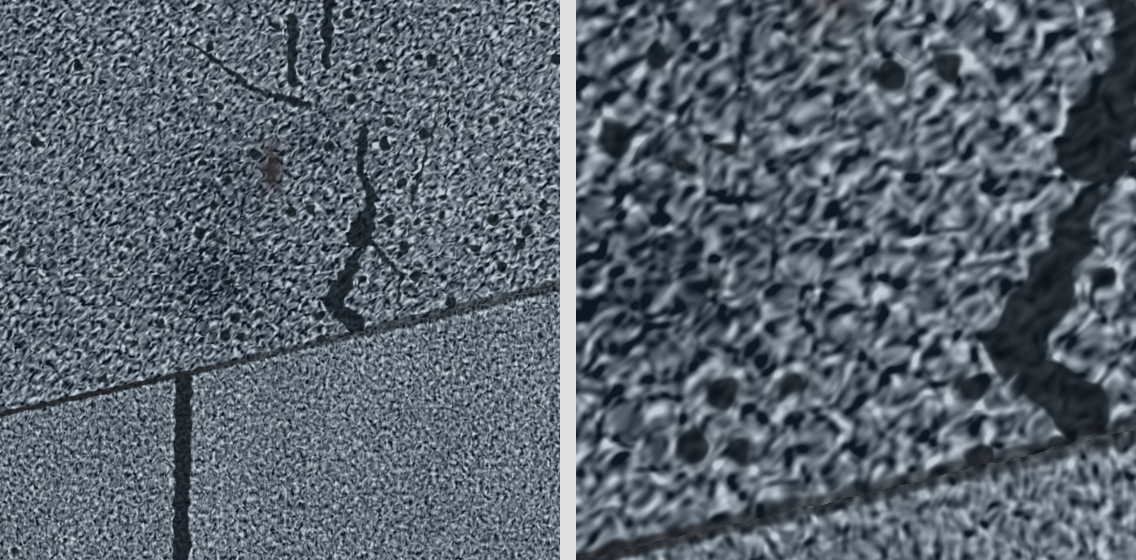
Left, the full canvas; right, a detail of the centre.
Give the GLSL for this texture, as a WebGL 1 fragment shader.

```glsl
precision highp float;
// Weathered blue-grey stone slabs: sharp gradient-noise grain, a slanting joint,
// an upright joint below it, and cracks and pits in the rougher upper slab.
// Damage is built from warped distance fields with a pale rim at each edge.

uniform vec2 u_resolution;

#define GRAIN_UPPER 108.0
#define GRAIN_LOWER 132.0
#define CONTRAST 0.66
#define BASE_TONE 0.405
#define EDGE_SOFT 0.0022
#define RIM_LIGHT 0.11
#define PIT_CELLS 21.0
#define PIT_SHARE 0.17
#define STONE_TINT vec3(-0.040, 0.0, 0.040)
#define CREVICE vec3(0.105, 0.135, 0.160)
#define RUST vec3(0.165, 0.145, 0.145)

float hash(vec2 p) {
  return fract(sin(dot(p, vec2(127.1, 311.7))) * 43758.5453);
}

vec2 hash2(vec2 p) {
  return vec2(hash(p), hash(p + 57.3));
}

float corner(vec2 cell, vec2 offset, vec2 f) {
  return dot(hash2(cell + offset) * 2.0 - 1.0, f - offset);
}

float gradientNoise(vec2 p) {
  vec2 i = floor(p), f = fract(p);
  vec2 s = f * f * (3.0 - 2.0 * f);
  float low = mix(corner(i, vec2(0.0), f), corner(i, vec2(1.0, 0.0), f), s.x);
  float high = mix(corner(i, vec2(0.0, 1.0), f), corner(i, vec2(1.0), f), s.x);
  return mix(low, high, s.y);
}

mat2 turn(float a) {
  return mat2(cos(a), sin(a), -sin(a), cos(a));
}

// Signed distance to a segment whose radius runs from ra to rb.
float stroke(vec2 p, vec2 a, vec2 b, float ra, float rb) {
  vec2 ab = b - a;
  float t = clamp(dot(p - a, ab) / dot(ab, ab), 0.0, 1.0);
  return length(p - a - ab * t) - mix(ra, rb, t);
}

float blob(vec2 p, vec2 centre, vec2 size) {
  vec2 q = (p - centre) / size;
  return exp(-dot(q, q));
}

float cracks(vec2 p) {
  // Chain of wide holes running down to the joint, with a thin branch.
  float d = stroke(p, vec2(0.650, 0.765), vec2(0.642, 0.690), 0.009, 0.006);
  d = min(d, stroke(p, vec2(0.642, 0.690), vec2(0.667, 0.645), 0.005, 0.008));
  d = min(d, stroke(p, vec2(0.664, 0.645), vec2(0.645, 0.580), 0.005, 0.024));
  d = min(d, stroke(p, vec2(0.638, 0.545), vec2(0.595, 0.460), 0.009, 0.017));
  d = min(d, stroke(p, vec2(0.605, 0.445), vec2(0.634, 0.424), 0.012, 0.018));
  d = min(d, stroke(p, vec2(0.665, 0.565), vec2(0.717, 0.505), 0.005, 0.003));
  d = min(d, stroke(p, vec2(0.717, 0.505), vec2(0.710, 0.460), 0.003, 0.002));
  // Upright slots and the long scratches.
  d = min(d, stroke(p, vec2(0.523, 0.970), vec2(0.520, 0.855), 0.007, 0.008));
  d = min(d, stroke(p, vec2(0.588, 1.010), vec2(0.582, 0.885), 0.010, 0.007));
  d = min(d, stroke(p, vec2(0.345, 0.920), vec2(0.460, 0.837), 0.003, 0.004));
  d = min(d, stroke(p, vec2(0.460, 0.837), vec2(0.550, 0.812), 0.003, 0.005));
  return min(d, stroke(p, vec2(0.790, 0.830), vec2(0.735, 0.635), 0.001, 0.003));
}

float pits(vec2 p, float upper) {
  float d = 1.0;
  for (int k = 0; k < 2; k++) {
    float layer = float(k);
    vec2 q = turn(0.5 + layer) * p * PIT_CELLS + layer * 37.0;
    vec2 cell = floor(q);
    vec2 centre = 0.3 + 0.4 * hash2(cell + 9.0);
    float radius = mix(0.05, 0.21, hash(cell + 21.0)) * mix(0.6, 1.0, upper);
    float present = step(hash(cell), PIT_SHARE * mix(0.25, 1.0, upper));
    d = min(d, mix(1.0, (length(fract(q) - centre) - radius) / PIT_CELLS, present));
  }
  return d;
}

void main() {
  vec2 p = gl_FragCoord.xy / u_resolution;
  vec2 warp = vec2(gradientNoise(p * 55.0), gradientNoise(p * 55.0 + 31.0));
  vec2 w = p + 0.010 * warp;
  float height = p.y - (0.260 + 0.215 * p.x + 0.017 * p.x * p.x) + 0.004 * warp.x;
  float upper = smoothstep(-EDGE_SOFT, EDGE_SOFT, height);

  // Grain: slanted and coarse above the joint, fine and upright below it.
  vec2 slanted = turn(-0.7) * p * vec2(1.0) * GRAIN_UPPER;
  vec2 grainPos = mix(p * vec2(1.08, 0.92) * GRAIN_LOWER, slanted * vec2(0.80, 1.15), step(0.0, height));
  grainPos += 0.7 * warp;
  float grain = gradientNoise(grainPos) + 0.72 * gradientNoise(grainPos * 1.63 + 71.0);
  float mottle = gradientNoise(p * 7.0) + 0.6 * gradientNoise(p * 19.0 + 5.0);
  float tone = BASE_TONE + grain * CONTRAST * mix(0.92, 1.14, upper) + 0.06 * mottle;

  // Broad stains, strongest in the middle of the upper slab.
  float stain = blob(p, vec2(0.39, 0.50), vec2(0.10, 0.08)) + blob(p, vec2(0.40, 0.67), vec2(0.07, 0.06));
  stain += 0.6 * blob(p, vec2(0.57, 0.75), vec2(0.07, 0.05));
  tone -= upper * stain * (0.11 + 0.20 * mottle);
  tone += 0.035 * (1.0 - upper) + 0.03 * upper * smoothstep(0.55, 1.0, p.x);

  // Joints: narrow and dark at the left, broad and worn at the right.
  float slant = abs(height) - mix(0.0050, 0.0095, smoothstep(0.35, 0.85, p.x));
  float upright = max(abs(w.x - 0.324 - 0.012 * p.y) - 0.0145, height);
  float damage = min(min(cracks(w), pits(w, upper)), upright);
  float worn = mix(0.95, 0.62, smoothstep(0.28, 0.50, p.x));
  float slantDark = worn * (1.0 - smoothstep(-EDGE_SOFT, EDGE_SOFT, slant));
  float dark = max(0.94 * (1.0 - smoothstep(-EDGE_SOFT, EDGE_SOFT, damage)), slantDark);

  float rim = (min(damage, slant) - 0.005) / 0.003;
  tone += RIM_LIGHT * exp(-rim * rim);
  tone = clamp(tone, 0.09, 0.80);

  float rust = upper * blob(w, vec2(0.485, 0.70), vec2(0.017, 0.045));
  vec3 stone = mix(tone + STONE_TINT, RUST, 0.8 * rust);
  vec3 crevice = mix(CREVICE, RUST, 0.5 * slantDark) + 0.10 * grain;
  gl_FragColor = vec4(mix(stone, crevice, dark), 1.0);
}
```
